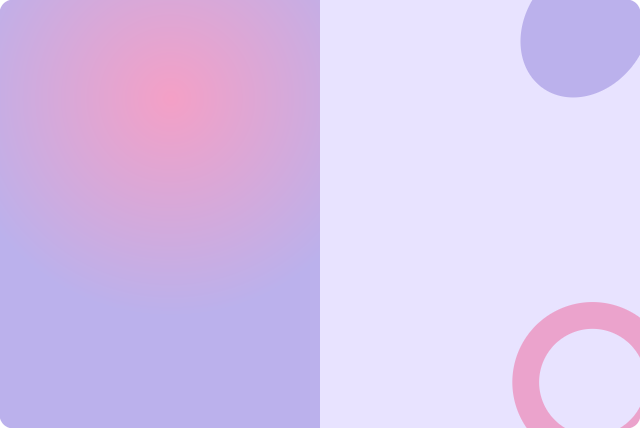
This background is drawn by a WebGL 1 fragment shader. Its source:

```glsl
precision highp float;
// A two-panel card: a lilac left half with a soft pink radial glow, and a pale
// right half with a tilted ellipse and a ring cut off by the right edge.
// Shapes are signed distances in units of the canvas height, layered in order.

uniform vec2 u_resolution;

const vec3 WHITE = vec3(1.0);
const vec3 PALE = vec3(0.910, 0.890, 1.0);
const vec3 LILAC = vec3(0.733, 0.694, 0.925);
const vec3 GLOW_PINK = vec3(0.957, 0.627, 0.776);
const vec3 RING_PINK = vec3(0.922, 0.639, 0.800);

// Coverage of a shape, smoothed over one pixel
float coverage(float dist, float pixel) {
  return clamp(0.5 - dist / pixel, 0.0, 1.0);
}

float ringDistance(vec2 p, float radius, float halfWidth) {
  return abs(length(p) - radius) - halfWidth;
}

float roundedBoxDistance(vec2 p, vec2 halfSize, float radius) {
  vec2 q = abs(p) - halfSize + radius;
  return length(max(q, 0.0)) + min(max(q.x, q.y), 0.0) - radius;
}

// First-order distance to an ellipse whose first axis points along the angle
float ellipseDistance(vec2 p, vec2 radii, float angle) {
  float c = cos(angle);
  float s = sin(angle);
  vec2 q = vec2(c * p.x + s * p.y, c * p.y - s * p.x);
  float k = length(q / radii);
  float slope = length(q / (radii * radii));
  return k * (k - 1.0) / max(slope, 0.001);
}

vec3 glowPanel(vec2 p, vec2 center, float radius) {
  float t = clamp(length(p - center) / radius, 0.0, 1.0);
  return mix(GLOW_PINK, LILAC, t);
}

void main() {
  float pixel = 1.0 / u_resolution.y;
  vec2 p = gl_FragCoord.xy * pixel;
  vec2 size = u_resolution * pixel;
  vec2 fromRight = vec2(p.x - size.x, p.y);

  // Panels, split at the middle
  vec3 panel = glowPanel(p, vec2(size.x * 0.267, 0.770), 0.510);
  vec3 color = mix(PALE, panel, coverage(p.x - 0.5 * size.x, pixel));

  // Ellipse at the upper right
  float ellipse = ellipseDistance(fromRight - vec2(-0.127, 0.934),
                                  vec2(0.172, 0.1405), radians(53.8));
  color = mix(color, LILAC, coverage(ellipse, pixel));

  // Ring at the lower right
  float ring = ringDistance(fromRight - vec2(-0.111, 0.107), 0.156, 0.0313);
  color = mix(color, RING_PINK, coverage(ring, pixel));

  // Rounded card corners
  float card = roundedBoxDistance(p - 0.5 * size, 0.5 * size, 0.0313);
  color = mix(WHITE, color, coverage(card - 0.5 * pixel, pixel));

  gl_FragColor = vec4(color, 1.0);
}
```
